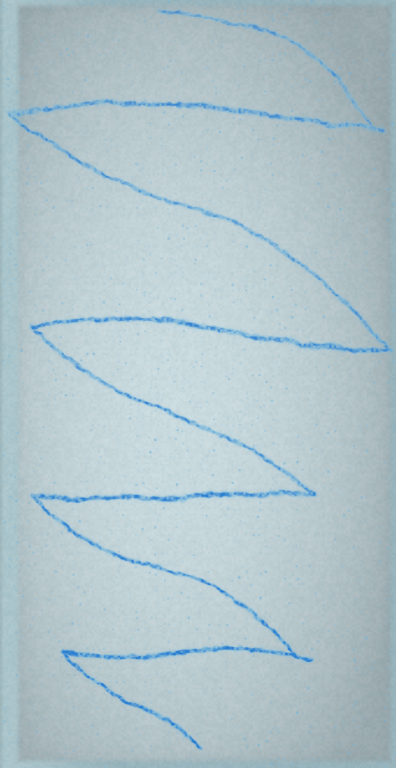
A Shadertoy shader for this pattern:

```glsl
#define ROWS 5
#define STEPS 12
#define BACK_WIDTH 0.0047
#define DOWN_WIDTH 0.0036
#define GRAIN_SCALE 330.0
#define SPECK_SCALE 120.0
#define PAPER_LIGHT vec3(0.787, 0.855, 0.872)
#define PAPER_DARK vec3(0.605, 0.668, 0.685)
#define MARGIN_LIGHT vec3(0.665, 0.775, 0.80)
#define MARGIN_DARK vec3(0.59, 0.705, 0.74)
#define CRAYON_PALE vec3(0.45, 0.71, 0.86)
#define CRAYON_DEEP vec3(0.17, 0.50, 0.82)

// Left and right turning points, in units of canvas height
const vec2 LEFT[ROWS] = vec2[ROWS](vec2(.208, .988), vec2(.012, .851),
    vec2(.042, .573), vec2(.042, .352), vec2(.081, .151));
const vec2 RIGHT[ROWS] = vec2[ROWS](vec2(.485, .833), vec2(.508, .542),
    vec2(.410, .358), vec2(.389, .142), vec2(.264, .026));
// Arch and S-bend of the downward stroke, then of the return stroke
const vec4 BEND[ROWS] = vec4[ROWS](vec4(.049, -.012, .021, -.005),
    vec4(.028, -.023, .016, -.010), vec4(-.006, -.013, -.002, .002),
    vec4(.011, -.020, .006, .009), vec4(-.004, -.006, 0., 0.));

float hash(vec2 p) {
    vec3 q = fract(p.xyx * .1031);
    q += dot(q, q.yzx + 33.33);
    return fract((q.x + q.y) * q.z);
}

float noise(vec2 p) {
    vec2 i = floor(p), f = fract(p);
    f = f * f * (3. - 2. * f);
    return mix(mix(hash(i), hash(i + vec2(1, 0)), f.x),
               mix(hash(i + vec2(0, 1)), hash(i + vec2(1, 1)), f.x), f.y);
}

float segmentDistance(vec2 p, vec2 a, vec2 b) {
    vec2 pa = p - a, ba = b - a;
    return length(pa - ba * clamp(dot(pa, ba) / dot(ba, ba), 0., 1.));
}

float strokeDistance(vec2 p, vec2 a, vec2 b, vec2 bend) {
    float d = 1e3;
    vec2 last = a;
    for (int i = 1; i <= STEPS; i++) {
        float t = float(i) / float(STEPS);
        vec2 next = mix(a, b, t);
        next.y += bend.x * 4. * t * (1. - t) + bend.y * sin(6.2832 * t);
        d = min(d, segmentDistance(p, last, next));
        last = next;
    }
    return d;
}

// Waxy line: firm core inside a faint smear
float wax(float d, float width, float px) {
    float core = 1. - smoothstep(width * .35 - px * .5, width + px * .5, d);
    return .8 * core + .2 * (1. - smoothstep(0., width * 2., d));
}

float crayonInk(vec2 p, float px) {
    vec2 w = p + .006 * (vec2(noise(p * 30.), noise(p * 30. + 57.)) - .5);
    w += .003 * (vec2(noise(p * 150.), noise(p * 150. + 91.)) - .5);
    float ink = 0.;
    for (int i = 0; i < ROWS; i++) {
        float pressure = mix(.68, .95, float(i) / float(ROWS - 1));
        float down = strokeDistance(w, LEFT[i], RIGHT[i], BEND[i].xy);
        ink = max(ink, pressure * wax(down, DOWN_WIDTH, px));
        if (i < ROWS - 1) {
            // Some returns start past the turn
            vec2 start = RIGHT[i] + (i % 3 == 0 ? vec2(.016, -.003) : vec2(0));
            float back = strokeDistance(w, start, LEFT[i + 1], BEND[i].zw);
            ink = max(ink, (pressure + .08) * wax(back, BACK_WIDTH, px));
        }
    }
    return ink;
}

// Scattered pigment dots, one chance per cell
float specks(vec2 p, float px) {
    vec2 cell = floor(p * SPECK_SCALE);
    vec2 center = .2 + .6 * vec2(hash(cell + 11.), hash(cell + 37.));
    float d = length(fract(p * SPECK_SCALE) - center) / SPECK_SCALE;
    float radius = mix(.0007, .0016, hash(cell + 5.));
    float dotMask = 1. - smoothstep(radius - px * .5, radius + px, d);
    float strength = mix(.1, .6, pow(hash(cell + 19.), 8.));
    return dotMask * step(.35, hash(cell + 73.)) * strength;
}

void mainImage(out vec4 fragColor, in vec2 fragCoord) {
    vec2 uv = fragCoord / iResolution.xy;
    vec2 p = fragCoord / iResolution.y;
    float px = 1. / iResolution.y;

    // Paper darkening away from the middle
    vec2 q = (uv - vec2(.44, .47)) * 2.;
    vec3 color = mix(PAPER_LIGHT, PAPER_DARK, min(.62 * dot(q, q), 1.));

    // Margin around a soft inner frame, palest on the left
    vec2 halfSize = vec2(.470, .492);
    vec2 frame = (abs(uv - vec2(.516, .501)) - halfSize) * iResolution.xy * px;
    float edge = max(frame.x, frame.y);
    vec3 margin = mix(MARGIN_LIGHT, MARGIN_DARK, smoothstep(.03, .3, uv.x));
    color *= 1. - .04 * exp(-abs(edge) * 90.);
    color = mix(color, margin, .9 * smoothstep(-.006, .005, edge));
    color *= 1. - .07 * (1. - smoothstep(0., .006, p.x));

    // Paper tooth and pigment
    float tooth = noise(p * GRAIN_SCALE + 23.);
    color += .03 * (noise(p * GRAIN_SCALE) - .5);
    color += vec3(.020, .012, .009) * (noise(p * 150.) - .5);
    color = mix(color, CRAYON_PALE, specks(p, px));

    // Wax deepens on the ridges and in heavily worked patches
    float ink = crayonInk(p, px);
    float depth = ink * (.55 * tooth + .55 * noise(p * 90. + 41.));
    vec3 crayon = mix(CRAYON_PALE, CRAYON_DEEP, smoothstep(.1, .8, depth));
    color = mix(color, crayon, clamp(ink * mix(.65, 1.2, tooth), 0., 1.));

    fragColor = vec4(color, 1.);
}
```
